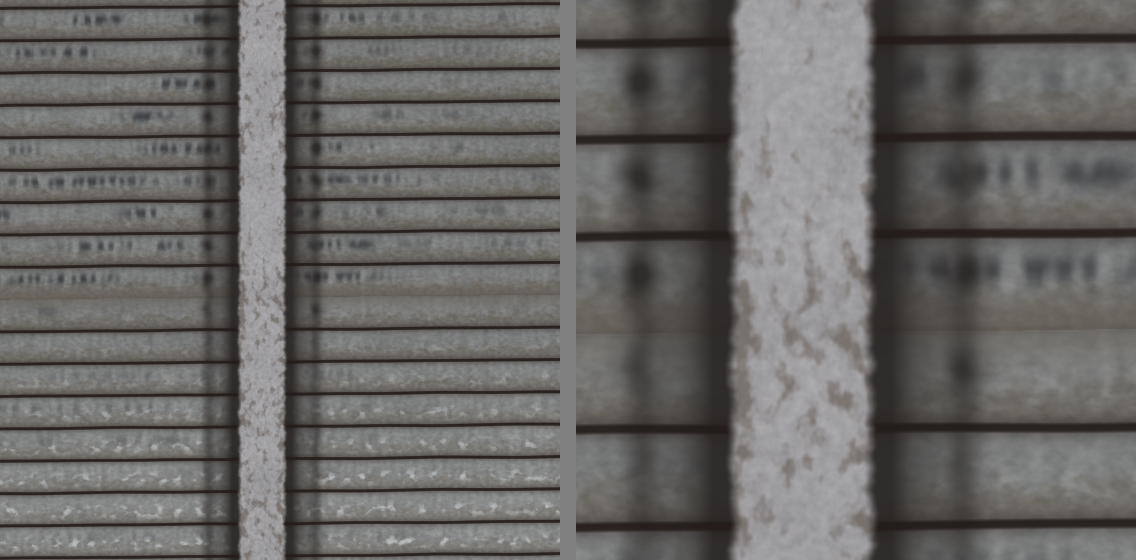
Left: the whole. Right: its middle third, enlarged.
A three.js fragment shader for this texture:

```glsl
// Weathered grey metal slats, split by dark horizontal seams, behind a rough pale upright bar.
// Slats repeat with floor/fract; gradient noise adds streaks, smudges, dirt and glints,
// and the bar throws soft, banded shadows to both sides.

varying vec2 vUv;

const float PITCH = 0.05775;        // slat height, 17.3 across the canvas
const float FIRST_SEAM = 0.0152;    // distance of the first seam from the top
const float TILT = 0.0085;          // rise of the seams across the canvas
const float SEAM_HALF = 0.042;      // seam half width, in slats
const float SEAM_SOFT = 0.045;
const float FADED_SEAM = 9.0;       // the seam that is worn away
const float BAR_X = 0.4680;
const float BAR_HALF = 0.0405;
const float BAR_SOFT = 0.0045;
const float SHADOW_REACH = 0.098;   // from the bar centre

const vec3 SLAT = vec3(0.505, 0.510, 0.510);
const vec3 DIRT = vec3(0.420, 0.400, 0.365);
const vec3 SMUDGE = vec3(0.200, 0.205, 0.220);
const vec3 GLINT = vec3(0.720, 0.735, 0.740);
const vec3 SEAM = vec3(0.135, 0.105, 0.095);
const vec3 SHADOW = vec3(0.165, 0.155, 0.150);
const vec3 BAR = vec3(0.625, 0.620, 0.630);
const vec3 BAR_STAIN = vec3(0.410, 0.375, 0.350);

float hash(vec2 p) {
  vec3 q = fract(vec3(p.xyx) * 0.1031);
  q += dot(q, q.yzx + 33.33);
  return fract((q.x + q.y) * q.z);
}

float corner(vec2 cell, vec2 offset) {
  float angle = 6.2832 * hash(cell);
  return dot(vec2(cos(angle), sin(angle)), offset);
}

// Gradient noise, about -1 to 1
float noise(vec2 p) {
  vec2 i = floor(p), f = fract(p);
  vec2 u = f * f * f * (f * (f * 6.0 - 15.0) + 10.0);
  vec2 e = vec2(1.0, 0.0);
  float low = mix(corner(i, f), corner(i + e, f - e), u.x);
  float high = mix(corner(i + e.yx, f - e.yx), corner(i + 1.0, f - 1.0), u.x);
  return 1.5 * mix(low, high, u.y);
}

float fbm(vec2 p) {
  float sum = 0.0, gain = 0.6;
  for (int i = 0; i < 3; i++) {
    sum += gain * noise(p);
    p = p * 2.03 + 17.3;
    gain *= 0.5;
  }
  return sum;
}

float bump(float x, float center, float width) {
  float d = (x - center) / width;
  return exp(-d * d);
}

vec3 slats(vec2 p, float row, float f) {
  float x = p.x, seed = row * 13.7 + 90.0;
  float upper = 1.0 - smoothstep(8.0, 10.0, row);
  float lower = smoothstep(8.0, 15.0, row);

  // Broad tone, upright streaks and grain
  float streak = noise(vec2(x * 95.0, seed + f * 1.3));
  float grain = fbm(p * vec2(110.0, 150.0) + 40.0);
  vec3 color = SLAT + 0.035 * streak + 0.055 * grain + 0.025 * noise(p * 6.0 + 5.0);

  // Brown dirt near the lower edge of each slat
  float dirt = smoothstep(0.40, 0.85, f + 0.3 * fbm(p * vec2(45.0, 70.0)));
  color = mix(color, DIRT + 0.06 * grain, dirt * mix(0.75, 0.45, lower));
  color = mix(color, DIRT, 0.5 * bump(row + f, FADED_SEAM, 0.35));

  // Broken rows of dark smudges
  float patches = smoothstep(-0.25, 0.35, noise(vec2(x * 9.0, seed)) + 0.5 * hash(vec2(row, 3.0)) - 0.25);
  float dashes = smoothstep(-0.35, 0.45, noise(vec2(x * 70.0, seed + f * 0.9 + 30.0)));
  float side = x < BAR_X ? 1.0 : mix(0.95, 0.4, smoothstep(0.62, 0.75, x));
  float smudge = patches * dashes * side * bump(f, 0.38, 0.17);
  color = mix(color, SMUDGE, smudge * mix(0.28, 0.78, upper));

  // Bright worn flecks, stronger toward the bottom
  float flecks = smoothstep(0.05, 0.75, noise(vec2(x * 55.0, seed + f * 4.0)) + 0.4 * grain);
  color = mix(color, GLINT, flecks * bump(f, 0.58, 0.20) * mix(0.12, 0.85, lower));
  return color * mix(0.96, 1.04, lower);
}

// Shadow strength beside the bar, with two darker bands and blots on the slats
float barShadow(float x, float y, float row, float f) {
  float away = abs(x - BAR_X);
  float wobble = 0.003 * noise(vec2(y * 50.0, sign(x - BAR_X) * 8.0 + 20.0));
  float veil = 0.42 * (1.0 - smoothstep(0.060, SHADOW_REACH + 0.02, away + wobble));
  float inner = 0.58 * bump(away, 0.048, 0.015);
  float outer = 0.40 * bump(away + wobble, 0.096, 0.010);
  float blot = bump(away + wobble, 0.099, 0.012) * bump(f, 0.40, 0.20);
  blot *= (0.4 + 0.5 * hash(vec2(row, x < BAR_X ? 1.0 : 2.0))) * (1.0 - smoothstep(8.0, 11.0, row));
  return min(veil + inner + outer + 0.6 * blot, 0.94);
}

void main() {
  vec2 p = vUv;
  float s = (1.0 - p.y + TILT * p.x - FIRST_SEAM) / PITCH;
  s += 0.022 * noise(vec2(p.x * 7.0, floor(s + 0.5) * 5.0 + 60.0));
  float row = floor(s), f = fract(s);
  vec3 color = slats(p, row, f);
  color = mix(color, SHADOW, barShadow(p.x, p.y, row, f));

  // Seams with a soft dark halo
  float gap = abs(f - 0.5);
  float toSeam = 0.5 - gap;
  float strength = abs(floor(s + 0.5) - FADED_SEAM) < 0.5 ? 0.10 : 1.0;
  float line = 1.0 - smoothstep(SEAM_HALF - SEAM_SOFT * 0.5, SEAM_HALF + SEAM_SOFT, toSeam);
  color = mix(color, SEAM, strength * max(0.92 * line, 0.35 * bump(toSeam, 0.0, 0.13)));

  // Upright bar with ragged edges and brown stains
  float edge = BAR_HALF + 0.004 * fbm(vec2(p.y * 55.0, p.x < BAR_X ? 4.3 : 9.7));
  float bar = 1.0 - smoothstep(edge - BAR_SOFT, edge + BAR_SOFT, abs(p.x - BAR_X));
  float mottle = fbm(p * vec2(75.0, 55.0) + 7.0);
  float rim = smoothstep(0.015, BAR_HALF, abs(p.x - BAR_X));
  float stain = smoothstep(0.05, 0.75, mottle + 0.25 * rim + 0.25 * noise(vec2(2.5, p.y * 7.0)));
  vec3 barColor = BAR + 0.06 * fbm(p * 130.0 + 11.0) + 0.03 * noise(p * 18.0);
  color = mix(color, mix(barColor, BAR_STAIN, 0.7 * stain), bar);

  gl_FragColor = vec4(clamp(color, 0.0, 1.0), 1.0);
}
```
